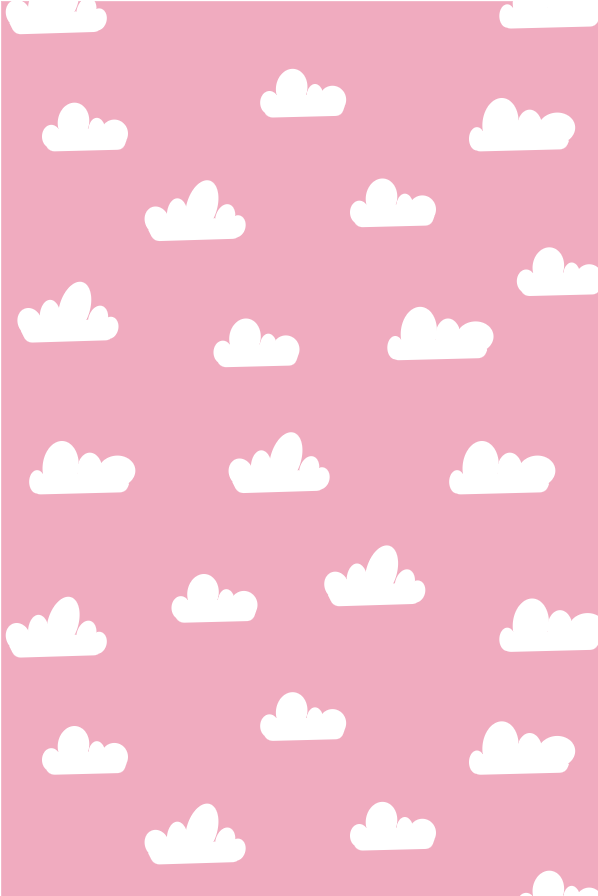
Reproduce this pattern procedurally as a Shadertoy shader.

```glsl
// Scattered white paper-cut clouds in three shapes on a flat pink ground.
#define UNITS 768.0         // layout units per canvas height
#define DROP 534.3          // vertical repeat of the scatter
#define MARGIN 70.0         // room below a cloud before it wraps
#define CORNER 5.0          // rounding of the body corners
#define RIM 1.0             // pale line on the top and left edges
#define PINK vec3(0.94, 0.67, 0.75)
#define WHITE vec3(1.0)

const int COUNT = 16;
const int FIRST_BROAD = 6;
const int FIRST_TALL = 11;

// Lower left corner of each cloud, measured right and down from the top left.
const vec2 SPOTS[COUNT] = vec2[COUNT](
    vec2(36, 130), vec2(223, 101), vec2(300, 195),      // small
    vec2(183, 315), vec2(443, 254), vec2(147, 534),
    vec2(402, 130), vec2(332, 309), vec2(25, 424),      // broad
    vec2(385, 424), vec2(428, 559),
    vec2(124, 207), vec2(15, 294), vec2(196, 423),      // tall
    vec2(278, 520), vec2(5, 564));

float softMax(float a, float b) {
    float h = max(CORNER - abs(a - b), 0.0) / CORNER;
    return max(a, b) + h * h * CORNER * 0.25;
}

// Approximate distance to an ellipse that may lean sideways.
float lobe(vec2 p, vec2 center, vec2 radius, float lean) {
    p -= center;
    p.x -= lean * p.y;
    float k = length(p / radius);
    return k * (k - 1.0) / max(length(p / (radius * radius)), 1e-4);
}

// Base with a tilted floor and sides that bulge at the waist.
float body(vec2 p, vec2 feet, float waist, vec2 flare, float tilt) {
    float rise = waist - abs(p.y - waist);
    float left = (feet.x - p.x - flare.x * rise) * inversesqrt(1.0 + flare.x * flare.x);
    float right = (p.x - feet.y - flare.y * rise) * inversesqrt(1.0 + flare.y * flare.y);
    float d = softMax(tilt * p.x - p.y, max(left, right));
    return max(d, p.y - 2.0 * waist);
}

float smallCloud(vec2 p) {
    float d = body(p, vec2(6, 69), 10.0, vec2(0.5, 0.35), 0.025);
    d = min(d, lobe(p, vec2(8, 13), vec2(8, 10), 0.0));
    d = min(d, lobe(p, vec2(27, 25.5), vec2(13.5, 16.5), 0.05));
    d = min(d, lobe(p, vec2(47, 17), vec2(7.5, 12), 0.0));
    return min(d, lobe(p, vec2(62, 15.5), vec2(11.7, 12), 0.0));
}

float broadCloud(vec2 p) {
    float d = body(p, vec2(5, 82), 9.0, vec2(0.5, 0.4), 0.025);
    d = min(d, lobe(p, vec2(6.8, 11), vec2(6.8, 10), 0.0));
    d = min(d, lobe(p, vec2(27, 24), vec2(15.5, 22), 0.05));
    d = min(d, lobe(p, vec2(52, 20), vec2(11, 16), 0.0));
    return min(d, lobe(p, vec2(75, 20), vec2(16, 13.5), 0.05));
}

float tallCloud(vec2 p) {
    float d = body(p, vec2(8, 79.5), 10.0, vec2(0.5, 0.4), 0.03);
    d = min(d, lobe(p, vec2(10.5, 18), vec2(10.5, 12), -0.1));
    d = min(d, lobe(p, vec2(28, 22), vec2(9, 15), 0.0));
    d = min(d, lobe(p, vec2(49, 30), vec2(13.5, 22.5), 0.2));
    d = min(d, lobe(p, vec2(69, 20), vec2(8.5, 12), 0.15));
    return min(d, lobe(p, vec2(79, 13), vec2(7.5, 9.5), 0.1));
}

void mainImage(out vec4 fragColor, in vec2 fragCoord) {
    float pixel = UNITS / iResolution.y;
    vec2 p = fragCoord * pixel;
    float down = UNITS - p.y;

    // Nearest cloud, with the whole scatter repeating downwards
    float d = UNITS;
    for (int i = 0; i < COUNT; i++) {
        vec2 q = vec2(p.x - SPOTS[i].x, SPOTS[i].y - down);
        q.y = mod(q.y + MARGIN, DROP) - MARGIN;
        float cloud = i < FIRST_BROAD ? smallCloud(q)
                    : i < FIRST_TALL ? broadCloud(q) : tallCloud(q);
        d = min(d, cloud);
    }

    // Pale rim joins the clouds in white
    d = min(d, min(p.x, down) - RIM);
    float cover = clamp(0.5 - d / pixel, 0.0, 1.0);
    fragColor = vec4(mix(PINK, WHITE, cover), 1.0);
}
```
